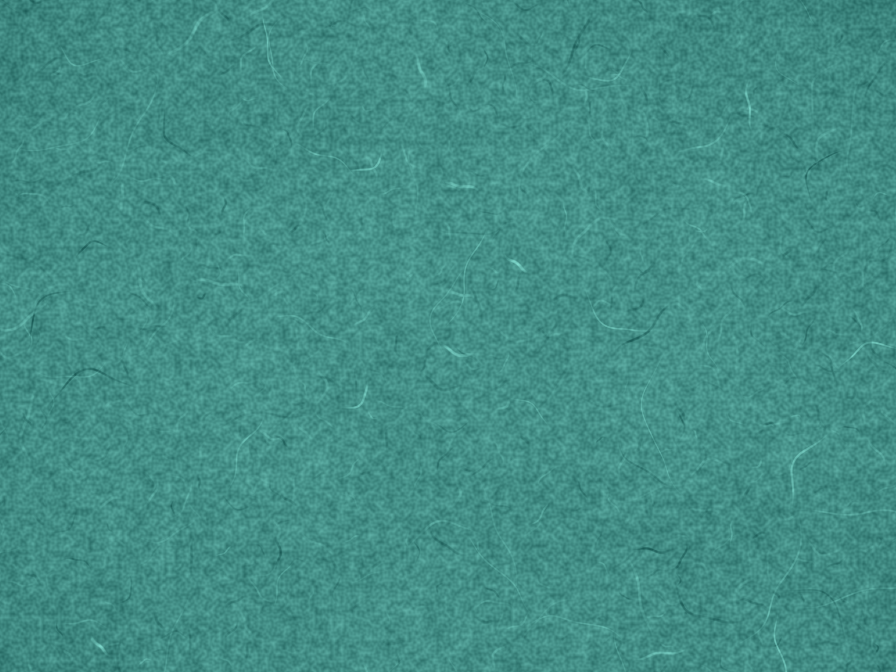
A WebGL 1 fragment shader for this texture:

```glsl
precision highp float;

uniform vec2 u_resolution;

#define PAPER_COLOR vec3(0.264, 0.558, 0.527)
#define TONE_STEP vec3(0.040, 0.050, 0.047)
#define GRAIN_FREQ 187.3
#define GRAIN_AMOUNT 2.3
#define MOTTLE_FREQ 81.7
#define MOTTLE_AMOUNT 1.9
#define CLOUD_AMOUNT 0.9
#define LIGHT_FIBRE 4.6
#define DARK_FIBRE 3.0
#define FIBRE_WIDTH 0.0024
#define VIGNETTE 4.5

const float TAU = 6.2831853;

vec3 hash3(vec2 p) {
  vec3 q = fract(p.xyx * vec3(0.1031, 0.1030, 0.0973));
  q += dot(q, q.yxz + 33.33);
  return fract((q.xxy + q.yzz) * q.zyx);
}

vec2 gradientAt(vec2 cell) {
  float angle = TAU * hash3(cell).x;
  return vec2(cos(angle), sin(angle));
}

float gradientNoise(vec2 p) {
  vec2 cell = floor(p);
  vec2 f = p - cell;
  vec2 blend = f * f * f * (f * (f * 6.0 - 15.0) + 10.0);
  vec2 right = vec2(1.0, 0.0);
  vec2 up = vec2(0.0, 1.0);
  float bottom = mix(dot(gradientAt(cell), f),
                     dot(gradientAt(cell + right), f - right), blend.x);
  float top = mix(dot(gradientAt(cell + up), f - up),
                  dot(gradientAt(cell + 1.0), f - 1.0), blend.x);
  return mix(bottom, top, blend.y);
}

// Coverage of one curved, tapering strand centred on the origin
float strand(vec2 p, float angle, float halfLength, float bend, float width) {
  float c = cos(angle);
  float s = sin(angle);
  vec2 q = vec2(c * p.x + s * p.y, c * p.y - s * p.x);
  float along = q.x / halfLength;
  float wave = 0.06 * sin(along * 5.0 + angle * 7.0);
  float slope = 2.0 * bend * along + 0.3 * cos(along * 5.0 + angle * 7.0);
  float curve = halfLength * (bend * along * along + wave);
  float dist = abs(q.y - curve) / sqrt(1.0 + slope * slope);
  float taper = 1.0 - smoothstep(0.35, 1.0, abs(along));
  float pixel = 1.0 / u_resolution.y;
  float radius = width * (0.45 + 0.55 * taper);
  return taper * (1.0 - smoothstep(0.2 * radius, radius + 0.6 * pixel, dist));
}

// One strand per grid cell; higher rarity leaves fewer strong ones
float fibres(vec2 p, float cellSize, float width, float rarity, float seed) {
  vec2 home = floor(p / cellSize);
  float cover = 0.0;
  for (int y = -1; y <= 1; y++) {
    for (int x = -1; x <= 1; x++) {
      vec2 cell = home + vec2(float(x), float(y));
      vec3 place = hash3(cell + seed);
      vec3 form = hash3(cell + seed + 71.7);
      vec2 centre = (cell + place.xy) * cellSize;
      float halfLength = cellSize * mix(0.22, 0.7, form.x);
      float bend = (form.y - 0.5) * 1.3;
      float strength = pow(form.z, rarity);
      float thickness = width * mix(0.55, 1.25, fract(form.x * 7.0 + form.y));
      cover = max(cover, strength * strand(p - centre, TAU * place.z,
                                          halfLength, bend, thickness));
    }
  }
  return cover;
}

void main() {
  vec2 uv = gl_FragCoord.xy / u_resolution;
  vec2 p = gl_FragCoord.xy / u_resolution.y;

  // Pulp: fine grain, mottling and soft clouds
  float tone = GRAIN_AMOUNT * gradientNoise(p * GRAIN_FREQ + 11.3);
  tone += MOTTLE_AMOUNT * gradientNoise(p * MOTTLE_FREQ * vec2(0.85, 1.0) + 47.1);
  tone += CLOUD_AMOUNT * gradientNoise(p * 27.0 + 5.9);
  tone += 0.6 * CLOUD_AMOUNT * gradientNoise(p * 5.0 + 83.4);

  // Fibres, broken up along their length
  vec2 warped = p + 0.004 * vec2(gradientNoise(p * 19.0 + 3.7),
                                 gradientNoise(p * 19.0 + 61.2));
  float patchy = 0.85 + 0.9 * gradientNoise(p * 48.0 + 29.6);
  float light = fibres(warped, 0.105, FIBRE_WIDTH, 3.2, 17.0);
  light = max(light, 0.5 * fibres(warped, 0.17, 0.6 * FIBRE_WIDTH, 1.2, 139.0));
  light = max(light, 0.4 * fibres(warped, 0.047, 0.8 * FIBRE_WIDTH, 2.0, 251.0));
  float dark = fibres(warped, 0.12, 0.9 * FIBRE_WIDTH, 2.6, 367.0);
  dark = max(dark, 0.65 * fibres(warped, 0.042, 0.9 * FIBRE_WIDTH, 2.0, 433.0));
  tone += patchy * (LIGHT_FIBRE * light - DARK_FIBRE * dark);

  // Shading towards the corners
  vec2 fromCentre = uv - 0.5;
  float falloff = dot(fromCentre, fromCentre);
  tone += 0.17 - VIGNETTE * falloff * falloff;

  gl_FragColor = vec4(clamp(PAPER_COLOR + TONE_STEP * tone, 0.0, 1.0), 1.0);
}
```
